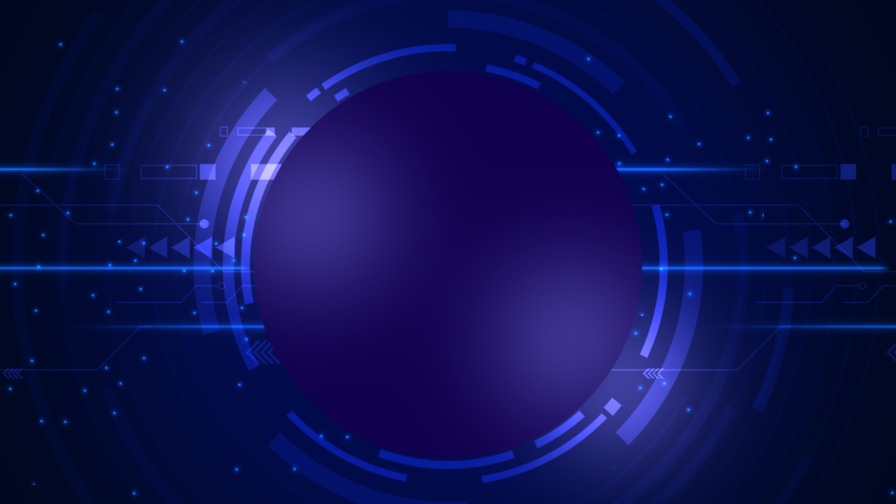
Write a Shadertoy shader that draws this background.

```glsl
// Dark blue tech backdrop: a violet glowing disc, ring arcs, light beams and circuit traces.
const vec2 CENTER = vec2(0.889, 0.4745);
const float DISC_RADIUS = 0.385;
const float PANEL_PERIOD = 1.271;
const vec3 BLUE = vec3(0.03, 0.08, 0.42);
const vec3 VIOLET = vec3(0.33, 0.27, 0.48);
const vec3 BEAM_BLUE = vec3(0.04, 0.36, 0.80);

float fill(float d, float px) { return smoothstep(px, -px, d); }

float hash(vec2 p) { return fract(sin(dot(p, vec2(127.1, 311.7))) * 43758.5); }

float glow(vec2 p, vec2 center, float size) {
    vec2 d = (p - center) / size;
    return exp(-dot(d, d));
}

float box(vec2 p, vec2 center, vec2 halfSize) {
    vec2 d = abs(p - center) - halfSize;
    return max(d.x, d.y);
}

float segment(vec2 p, vec2 a, vec2 b) {
    vec2 ab = b - a;
    return length(p - a - ab * clamp(dot(p - a, ab) / dot(ab, ab), 0.0, 1.0));
}

// Two level runs joined by a diagonal
float trace(vec2 p, vec2 a, vec2 b, vec2 c, vec2 d) {
    return min(segment(p, a, b), min(segment(p, b, c), segment(p, c, d)));
}

// Ring section between two angles in degrees
float arc(vec2 p, float radius, float halfWidth, float from, float to, float px) {
    float angle = degrees(atan(p.y, p.x)) - 0.5 * (from + to);
    float offset = abs(mod(angle + 180.0, 360.0) - 180.0) - 0.5 * (to - from);
    float r = length(p);
    return fill(max(abs(r - radius) - halfWidth, radians(offset) * r), px);
}

float beam(float dy) {
    return exp(-dy * dy / 0.000008) + 0.4 * exp(-dy * dy / 0.00012);
}

float chevrons(vec2 p, float spacing, float height, float px) {
    float sum = 0.0;
    for (int i = 0; i < 4; i++) {
        float d = abs(p.x - float(i) * spacing - abs(p.y)) - spacing * 0.28;
        sum += fill(max(d, abs(p.y) - height), px);
    }
    return sum;
}

float arcs(vec2 p, float px) {
    float sum = 0.0;
    // Narrow inner arcs
    sum += arc(p, 0.431, 0.007, 88.0, 125.0, px) + arc(p, 0.431, 0.007, 126.5, 130.0, px);
    sum += arc(p, 0.398, 0.007, 63.0, 79.0, px) + arc(p, 0.398, 0.007, 120.0, 124.0, px);
    sum += arc(p, 0.431, 0.006, 31.0, 67.0, px) + arc(p, 0.431, 0.007, 69.0, 72.0, px);
    sum += 1.2 * arc(p, 0.428, 0.008, -25.0, 16.0, px);
    sum += arc(p, 0.397, 0.008, 250.0, 289.0, px) + arc(p, 0.397, 0.008, 296.0, 312.0, px);
    sum += arc(p, 0.431, 0.007, 223.0, 259.0, px) + arc(p, 0.431, 0.007, 279.0, 316.0, px);
    sum += arc(p, 0.431, 0.012, 317.5, 321.0, px);
    sum += 1.1 * arc(p, 0.402, 0.009, 140.0, 191.0, px);
    sum += 0.8 * arc(p, 0.436, 0.011, 143.0, 208.0, px);
    // Wide outer arcs
    sum += 0.4 * arc(p, 0.488, 0.017, 46.0, 90.0, px);
    sum += 0.5 * arc(p, 0.488, 0.017, 136.0, 196.0, px);
    sum += 0.4 * arc(p, 0.488, 0.018, 225.0, 275.0, px);
    sum += 0.5 * arc(p, 0.488, 0.018, -45.0, 8.0, px);
    sum += 0.4 * arc(p, 0.675, 0.010, 32.0, 56.0, px);
    sum += 0.3 * arc(p, 0.678, 0.012, -25.0, -4.0, px);
    // Faint rings with varied sweeps
    for (int i = 0; i < 8; i++) {
        float k = float(i);
        float start = 360.0 * hash(vec2(k, 3.0));
        float radius = 0.54 + 0.045 * k;
        sum += 0.13 * arc(p, radius, 0.012, start, start + 100.0, px);
        sum += 0.07 * arc(p, radius, 0.004, start + 80.0, start + 300.0, px);
    }
    return sum;
}

// Boxes, arrows and chevrons of one side panel
float panelShapes(vec2 p, float px) {
    float solid = min(box(p, vec2(0.412, 0.659), vec2(0.0155)), box(p, vec2(0.528, 0.659), vec2(0.030, 0.0155)));
    solid = min(solid, min(box(p, vec2(0.537, 0.739), vec2(0.008)), box(p, vec2(0.598, 0.739), vec2(0.019, 0.008))));
    float frame = min(abs(box(p, vec2(0.335, 0.659), vec2(0.055, 0.013))), abs(box(p, vec2(0.222, 0.659), vec2(0.014))));
    frame = min(frame, abs(box(p, vec2(0.500, 0.739), vec2(0.028, 0.007))));
    frame = min(frame, abs(box(p, vec2(0.444, 0.739), vec2(0.007, 0.009))));
    float sum = 0.8 * fill(solid, px) + 0.5 * fill(frame - 0.001, px);
    for (int i = 0; i < 5; i++) {
        float t = p.x - 0.25 - 0.0447 * float(i);
        float arrow = max(t - 0.037, abs(p.y - 0.509) - 0.58 * t);
        sum += (0.45 + 0.12 * float(i)) * fill(arrow, px);
    }
    sum += 0.5 * chevrons(p - vec2(0.491, 0.301), 0.014, 0.023, px);
    return sum + 0.7 * chevrons(p - vec2(0.007, 0.259), 0.009, 0.010, px);
}

float panelTraces(vec2 p, float px) {
    float d = trace(p, vec2(0.046, 0.653), vec2(0.150, 0.556), vec2(0.3, 0.556), vec2(0.405, 0.556));
    d = min(d, trace(p, vec2(-0.05, 0.593), vec2(0.313, 0.593), vec2(0.444, 0.461), vec2(0.51, 0.461)));
    d = min(d, trace(p, vec2(0.231, 0.400), vec2(0.359, 0.400), vec2(0.389, 0.433), vec2(0.434, 0.433)));
    d = min(d, trace(p, vec2(0.401, 0.400), vec2(0.451, 0.400), vec2(0.481, 0.433), vec2(0.51, 0.433)));
    d = min(d, trace(p, vec2(-0.069, 0.266), vec2(0.192, 0.266), vec2(0.278, 0.352), vec2(0.30, 0.352)));
    d = min(d, abs(length(p - vec2(0.440, 0.433)) - 0.006));
    float node = length(p - vec2(0.405, 0.556)) - 0.009;
    return 0.45 * fill(d - 0.001, px) + 0.9 * fill(node, px);
}

// Jittered sparks, one candidate per cell
float sparks(vec2 p) {
    vec2 cell = floor(p / 0.05);
    vec2 jitter = 0.2 + 0.6 * vec2(hash(cell), hash(cell + 17.0));
    float d = length(p - (cell + jitter) * 0.05);
    float density = 0.40 * max(glow(p, vec2(0.27, 0.48), 0.36), glow(p, vec2(1.30, 0.55), 0.26));
    return step(hash(cell + 41.0), density) * (exp(-d * d / 0.000005) + 0.3 * exp(-d * d / 0.00004));
}

void mainImage(out vec4 fragColor, in vec2 fragCoord) {
    float px = 1.0 / iResolution.y;
    vec2 p = fragCoord * px;
    vec2 q = p - CENTER;
    float r = length(q);
    vec2 panel = vec2(mod(p.x + 0.069, PANEL_PERIOD) - 0.069, p.y);

    // Backdrop and violet halo
    vec3 color = mix(vec3(0.005, 0.045, 0.30), vec3(0.0, 0.03, 0.13), smoothstep(0.36, 1.0, r));
    float halo = max(glow(p, vec2(0.56, 0.68), 0.20), glow(p, vec2(1.23, 0.24), 0.17));
    color += halo * vec3(0.24, 0.20, 0.32);

    // Rings and panel graphics
    vec3 ink = BLUE + VIOLET * halo;
    color += 0.75 * ink * arcs(q, px);
    color += (ink + vec3(0.06, 0.05, 0.05)) * (panelShapes(panel, px) * 0.8 + panelTraces(panel, px));

    // Beams and sparks
    float light = beam(p.y - 0.664) * smoothstep(0.28, 0.0, panel.x);
    light += 0.85 * beam(p.y - 0.468) * smoothstep(0.50, 0.47, panel.x);
    light += 0.75 * beam(p.y - 0.352) * smoothstep(0.10, 0.52, panel.x);
    color += BEAM_BLUE * (0.75 * light + sparks(p));

    // Disc with two soft inner lights
    float inner = glow(p, vec2(0.62, 0.572), 0.18) + glow(p, vec2(1.134, 0.329), 0.18);
    vec3 disc = vec3(0.06, 0.0, 0.30) + inner * vec3(0.18, 0.195, 0.26);
    color = mix(color, disc, fill(r - DISC_RADIUS, px));
    fragColor = vec4(color, 1.0);
}
```
